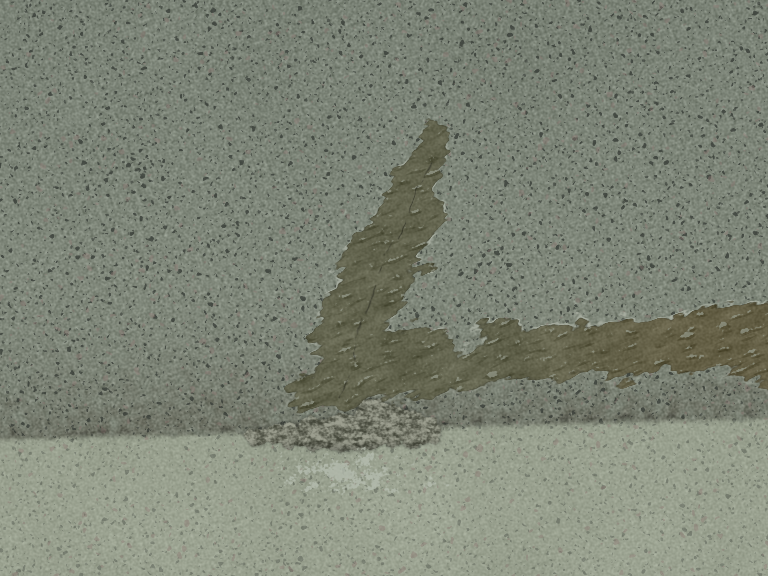
A Shadertoy shader for this texture:

```glsl
// Speckled plaster wall above a pale ledge, with a peeled patch of bare render.
// The patch is a union of tapered strokes frayed by tilted gradient noise;
// grain, specks, flakes, rubble and powder come from hashes and the same noise.
vec2 hash2(vec2 p) {
  vec3 q = fract(p.xyx * vec3(0.1031, 0.1030, 0.0973));
  q += dot(q, q.yzx + 33.33);
  return fract((q.xx + q.yz) * q.zy);
}

float gradDot(vec2 cell, vec2 offset) {
  return dot(hash2(cell + 300.0) * 2.0 - 1.0, offset);
}

float noise(vec2 p) {
  vec2 i = floor(p), f = fract(p), e = vec2(1, 0);
  vec2 u = f * f * f * (f * (f * 6.0 - 15.0) + 10.0);
  return mix(mix(gradDot(i, f), gradDot(i + e.xy, f - e.xy), u.x),
             mix(gradDot(i + e.yx, f - e.yx), gradDot(i + e.xx, f - e.xx), u.x), u.y);
}

float fbm(vec2 p) {
  float sum = 0.0, amp = 1.0;
  for (int i = 0; i < 4; i++) {
    sum += amp * noise(p);
    p = mat2(1.6, 1.2, -1.2, 1.6) * p + 7.3;
    amp *= 0.55;
  }
  return sum;
}

// Coverage of a shape from its distance, with a soft edge.
float cover(float d, float soft) { return 1.0 - smoothstep(-soft, soft, d); }

// Distance to a stroke whose ends (xy) have their own radii (z).
float stroke(vec2 p, vec3 a, vec3 b) {
  vec2 ab = b.xy - a.xy;
  vec3 c = mix(a, b, clamp(dot(p - a.xy, ab) / dot(ab, ab), 0.0, 1.0));
  return length(p - c.xy) - c.z;
}

float peeledShape(vec2 p) {
  vec3 neck = vec3(0.715, 0.645, 0.047), waist = vec3(0.672, 0.555, 0.06);
  vec3 hip = vec3(0.617, 0.45, 0.06), bend = vec3(0.88, 0.39, 0.048);
  vec3 middle = vec3(1.08, 0.394, 0.046), bulge = vec3(1.24, 0.412, 0.052);
  // Rising tongue
  float d = stroke(p, vec3(0.753, 0.762, 0.021), neck);
  d = min(d, min(stroke(p, neck, waist), stroke(p, waist, hip)));
  d = min(d, stroke(p, hip, vec3(0.605, 0.36, 0.067)));
  d = min(d, stroke(p, vec3(0.69, 0.53, 0.02), vec3(0.745, 0.536, 0.01)));
  // Foot
  d = min(d, stroke(p, vec3(0.525, 0.32, 0.026), vec3(0.8, 0.35, 0.032)));
  d = min(d, stroke(p, vec3(0.66, 0.365, 0.062), vec3(0.735, 0.382, 0.058)));
  // Arm to the right
  d = min(d, stroke(p, vec3(0.79, 0.352, 0.033), bend));
  d = min(d, min(stroke(p, bend, middle), stroke(p, middle, bulge)));
  return min(d, stroke(p, bulge, vec3(1.37, 0.398, 0.076)));
}

// Irregular scattered specks, one chance per cell of a turned grid.
float specks(vec2 p, float freq, float chance, float px) {
  vec2 g = mat2(0.8, 0.6, -0.6, 0.8) * p * freq;
  g += 0.4 * vec2(noise(g * 1.7), noise(g * 1.7 + 19.0));
  vec2 cell = floor(g), rnd = hash2(cell + freq);
  float r = length(fract(g) - 0.26 - 0.48 * hash2(cell + 71.0));
  return step(rnd.x, chance) * cover(r - mix(0.1, 0.25, rnd.y * rnd.y), px * freq * 0.6);
}

void mainImage(out vec4 fragColor, in vec2 fragCoord) {
  float px = 1.0 / iResolution.y;
  vec2 p = fragCoord * px, tilted = mat2(0.94, -0.34, 0.34, 0.94) * p;
  float broad = fbm(p * 5.0), rough = fbm(p * 38.0);
  float grain = 0.8 * noise(tilted * 115.0) + 1.3 * noise(tilted.yx * 215.0);
  // Wall, grime above the ledge, and ledge
  float above = p.y - 0.237 - 0.028 * p.x - 0.012 * rough;
  float ledge = cover(above, 0.006);
  vec3 wall = mix(vec3(0.508, 0.54, 0.488), vec3(0.48, 0.512, 0.463), smoothstep(0.4, 1.0, p.y));
  float grime = exp(-max(above, 0.0) * 11.0) * (0.65 + 0.5 * broad + 0.7 * rough);
  wall = mix(wall + 0.015 * broad, vec3(0.395, 0.4, 0.35), clamp(grime, 0.0, 0.85));
  vec3 col = mix(wall, vec3(0.6, 0.63, 0.56) + 0.025 * broad, ledge);
  col += grain * mix(0.105, 0.065, ledge);
  float dark = max(specks(p, 66.0, 0.42, px), 0.8 * specks(p.yx + 3.7, 104.0, 0.4, px));
  col = mix(col, vec3(0.2, 0.22, 0.2), dark * mix(0.75, 0.33, ledge));
  col = mix(col, vec3(0.54, 0.46, 0.44), 0.4 * specks(p + 9.1, 52.0, 0.3, px));
  col *= 1.0 - 0.25 * cover(abs(above) - 0.008, 0.006) * smoothstep(0.0, 0.4, rough);
  // Peeled patch with its frayed border
  float fray = 0.03 * noise(tilted * vec2(10, 27)) + 0.022 * noise(tilted * vec2(22, 60));
  float d = peeledShape(p) + fray + 0.014 * noise(tilted * vec2(55, 125)) + 0.006 * rough;
  vec3 bare = mix(vec3(0.39, 0.395, 0.31), vec3(0.4, 0.38, 0.28), smoothstep(0.8, 1.25, p.x));
  bare += 0.08 * fbm(tilted * vec2(12, 40)) + 0.055 * grain;
  vec2 flakeScale = vec2(32, 135);
  float flakes = noise(tilted * flakeScale) + 0.3 * rough + 0.25 * grain;
  bare -= 0.07 * smoothstep(0.1, 0.35, noise((tilted + vec2(0, 0.004)) * flakeScale));
  bare = mix(bare, vec3(0.57, 0.59, 0.53), 0.75 * smoothstep(0.28, 0.46, flakes));
  // Thin broken crack down the tongue
  vec2 bent = p + vec2(0.022 * noise(p * 14.0) + 0.008 * noise(p * 60.0), 0);
  vec3 knee = vec3(0.645, 0.49, 0);
  float crack = min(stroke(bent, vec3(0.764, 0.755, 0), knee), stroke(bent, knee, vec3(0.595, 0.31, 0)));
  bare *= 1.0 - 0.4 * cover(crack - 0.001, 0.002) * smoothstep(-0.2, 0.3, rough);
  col = mix(col, bare * (1.0 - 0.15 * smoothstep(-0.005, 0.0, d)), cover(d, px));
  float lip = cover(abs(d - 0.003) - 0.002, 0.002) * smoothstep(0.0, 0.25, noise(p * 45.0) + 0.12 * step(0.9, p.x));
  col = mix(col, vec3(0.69, 0.71, 0.66), lip * mix(0.3, 0.8, smoothstep(0.37, 0.43, p.y)));
  // Rubble heap and the shadow under it
  float heap = min(stroke(p, vec3(0.44, 0.243, 0.012), vec3(0.64, 0.25, 0.034)),
                   stroke(p, vec3(0.65, 0.268, 0.04), vec3(0.745, 0.25, 0.022))) + 0.014 * rough;
  col *= 1.0 - 0.25 * cover(heap - 0.002, 0.006);
  float lumps = fbm(p * vec2(45, 85)) + 0.45 * grain;
  vec3 rubble = mix(vec3(0.27, 0.28, 0.23), vec3(0.61, 0.62, 0.56), smoothstep(-0.65, 0.5, lumps));
  col = mix(col, rubble * mix(0.75, 1.0, smoothstep(0.21, 0.24, p.y)), cover(heap, 0.002));
  // White powder fallen on the ledge
  float spread = length((p - vec2(0.595, 0.177)) / vec2(0.15, 0.052));
  spread = min(spread, length((p - vec2(0.75, 0.156)) / vec2(0.042, 0.02)) + 0.25);
  float powder = smoothstep(0.0, 0.35, 0.5 - spread + fbm(tilted * vec2(35, 60)) + 0.4 * grain);
  col = mix(col, vec3(0.71, 0.74, 0.69), 0.75 * powder * ledge);
  fragColor = vec4(clamp(col, 0.0, 1.0), 1.0);
}
```
